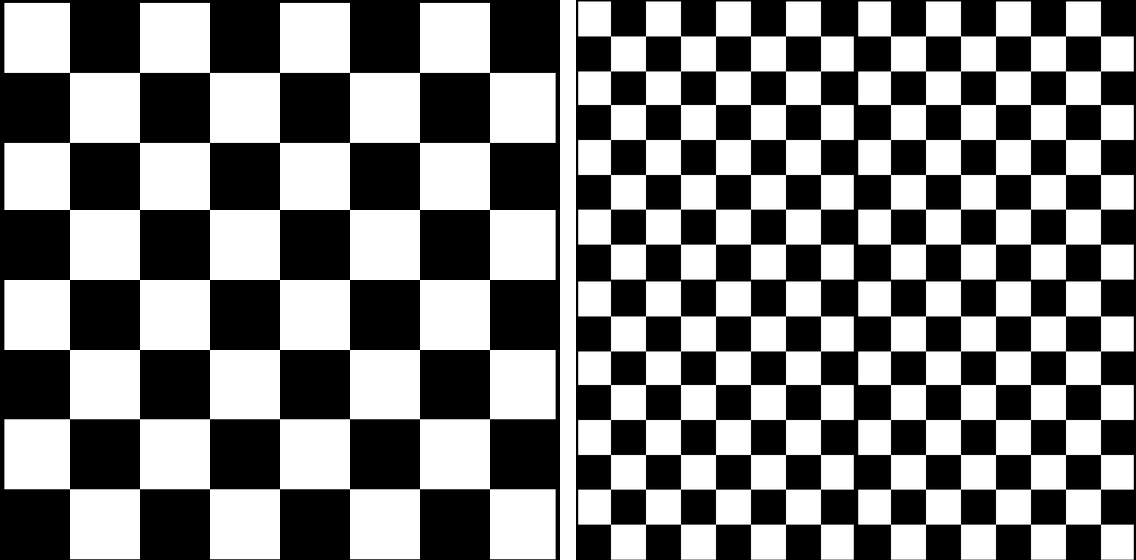
Left, the tile; right, the same tile 2 across and 2 down.
Give the GLSL for this pattern, as a Shadertoy shader.

```glsl
// Black and white checkerboard of eight by eight squares in a thin black frame.
// Each axis yields a smooth alternating sign from its nearest grid line; the
// product of both signs colours the squares. The frame closes the tile edges.

const float CELLS = 8.0;
const float UNIT = 1.0 / 768.0;                    // fine step for small offsets
const vec2 FRAME_LOW = vec2(6.0, 1.0) * UNIT;      // left, bottom widths
const vec2 FRAME_HIGH = vec2(6.0, 4.0) * UNIT;     // right, top widths
const vec3 BLACK = vec3(0.0);
const vec3 WHITE = vec3(1.0);

// Antialiased step: 0 below the edge, 1 above it
float coverage(float dist, float pixel) {
    return clamp(dist / pixel + 0.5, 0.0, 1.0);
}

// Index of the nearest interior grid line
float nearestLine(float p) {
    return clamp(floor(p * CELLS + 0.5), 1.0, CELLS - 1.0);
}

// Uneven row spacing: upper lines sit low, lower lines sit slightly high
float rowOffset(float line) {
    return (step(line, 2.5) - 4.0 * step(5.5, line)) * UNIT;
}

// +1 in even cells, -1 in odd cells, smooth across the line
float alternation(float p, float line, float offset, float pixel) {
    float parity = 1.0 - 2.0 * mod(line, 2.0);
    float dist = p - line / CELLS - offset;
    return parity * (2.0 * coverage(dist, pixel) - 1.0);
}

// 1 inside the frame, 0 on it
float frameMask(vec2 uv, vec2 low, vec2 high, vec2 pixel) {
    vec2 a = uv - low;
    vec2 b = 1.0 - high - uv;
    return coverage(a.x, pixel.x) * coverage(b.x, pixel.x)
         * coverage(a.y, pixel.y) * coverage(b.y, pixel.y);
}

void mainImage(out vec4 fragColor, in vec2 fragCoord) {
    vec2 uv = fragCoord / iResolution.xy;
    vec2 pixel = 1.0 / iResolution.xy;

    // Checker squares
    float row = nearestLine(uv.y);
    float across = alternation(uv.x, nearestLine(uv.x), 0.0, pixel.x);
    float up = alternation(uv.y, row, rowOffset(row), pixel.y);
    float light = 0.5 - 0.5 * across * up;

    // Black frame
    light *= frameMask(uv, FRAME_LOW, FRAME_HIGH, pixel);

    fragColor = vec4(mix(BLACK, WHITE, light), 1.0);
}
```
